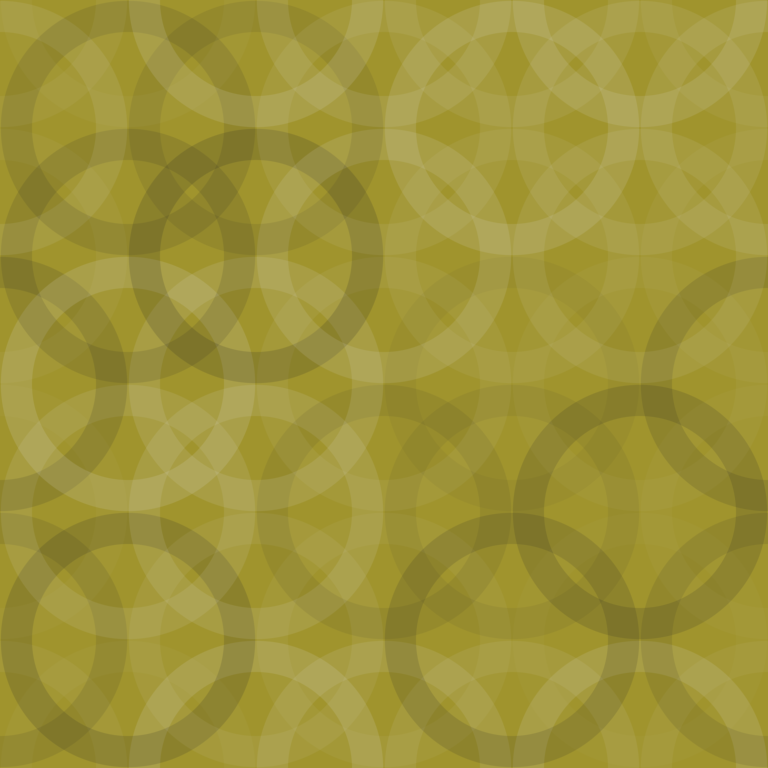
Give the GLSL for this pattern, as a three.js fragment shader.

```glsl
// Translucent rings on an olive ground, one centred on every lattice point.
// Each ring reaches its neighbours' centres; a power permutation modulo a
// prime deals out a different light or dark strength to every ring.

varying vec2 vUv;

const float CELLS = 6.0;            // lattice points per side, whole so it tiles
const float PRIME = 37.0;           // CELLS * CELLS + 1
const vec2 SHIFT = vec2(4.0, 2.0);  // moves the cluster of dark rings
const float OUTER = 1.0;            // ring radii in lattice units
const float INNER = 0.75;
const float EDGE = 0.013;           // width of the smoothed edge
const float DARK_COUNT = 12.0;      // rings shaded dark, the rest are light
const float DARK_MAX = 0.17;        // opacity limits
const float LIGHT_MIN = 0.02;
const float LIGHT_MAX = 0.155;

const vec3 GROUND = vec3(0.627, 0.580, 0.178);
const vec3 DARK = vec3(0.133);
const vec3 LIGHT = vec3(0.867);

// Unique rank from 1 to 36 for each lattice point: n^5 modulo the prime.
float ringRank(vec2 site) {
  vec2 s = mod(site + SHIFT, CELLS);
  float n = 1.0 + s.x + CELLS * s.y;
  float squared = mod(n * n, PRIME);
  float fourth = mod(squared * squared, PRIME);
  return floor(mod(fourth * n, PRIME) + 0.5);
}

// Ring colour in rgb, opacity in a.
vec4 ringTint(float rank) {
  if (rank < DARK_COUNT + 0.5) {
    return vec4(DARK, DARK_MAX * sqrt(1.0 - (rank - 1.0) / DARK_COUNT));
  }
  float t = (rank - DARK_COUNT) / (PRIME - 1.0 - DARK_COUNT);
  return vec4(LIGHT, mix(LIGHT_MIN, LIGHT_MAX, t));
}

// Coverage of a ring; the outer edge fades inwards so it stays within reach.
float ringMask(float dist) {
  return smoothstep(INNER - 0.5 * EDGE, INNER + 0.5 * EDGE, dist)
       * (1.0 - smoothstep(OUTER - EDGE, OUTER, dist));
}

void main() {
  vec2 p = vUv * CELLS;
  vec2 corner = floor(p);
  vec3 color = GROUND;

  // Only the four corners of the current cell lie within one ring radius.
  for (int j = 0; j < 2; j++) {
    for (int i = 0; i < 2; i++) {
      vec2 site = corner + vec2(float(i), float(j));
      vec4 tint = ringTint(ringRank(site));
      color = mix(color, tint.rgb, tint.a * ringMask(distance(p, site)));
    }
  }
  gl_FragColor = vec4(color, 1.0);
}
```
